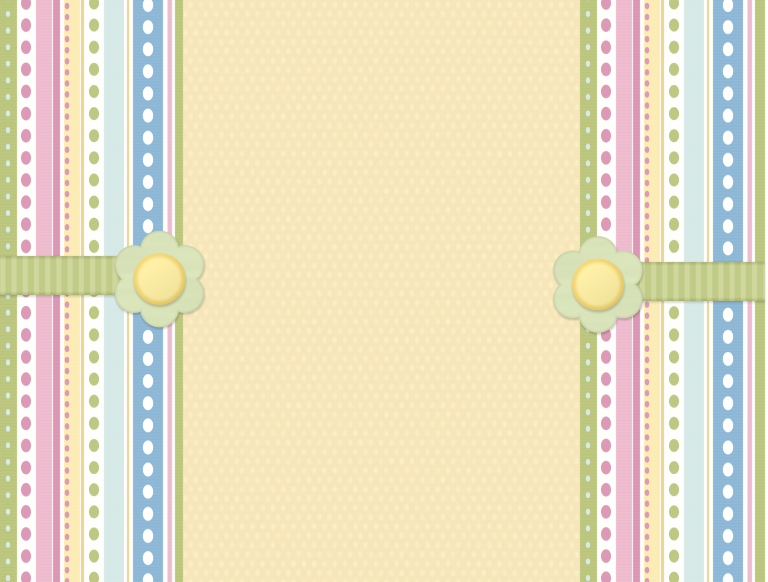
Give the GLSL for this background, as a Shadertoy shader.

```glsl
// Cream dotted paper between two striped panels, each tied by a ribbon with a button flower.

const vec2 DESIGN = vec2(768.0, 584.0); // layout units, y runs downward
const float DOT_STEP = 22.2;            // vertical distance between large dots
const vec3 WHITE = vec3(0.995, 0.995, 0.99);
const vec3 CREAM = vec3(0.967, 0.902, 0.727);
const vec3 GREEN = vec3(0.745, 0.785, 0.510);
const vec3 PINK = vec3(0.935, 0.745, 0.815);
const vec3 ROSE = vec3(0.865, 0.605, 0.715);
const vec3 YELLOW = vec3(0.990, 0.930, 0.720);
const vec3 GOLD = vec3(0.925, 0.840, 0.580);
const vec3 AQUA = vec3(0.845, 0.918, 0.910);
const vec3 BLUE = vec3(0.570, 0.730, 0.845);
const vec3 PETAL = vec3(0.850, 0.890, 0.725);

vec2 hash2(vec2 p) {
    p = vec2(dot(p, vec2(127.1, 311.7)), dot(p, vec2(269.5, 183.3)));
    return fract(sin(p) * 43758.5) * 2.0 - 1.0;
}

float gradientNoise(vec2 p) {
    vec2 i = floor(p), f = fract(p);
    vec2 w = f * f * (3.0 - 2.0 * f), e = vec2(1.0, 0.0);
    float low = mix(dot(hash2(i), f), dot(hash2(i + e), f - e), w.x);
    float high = mix(dot(hash2(i + e.yx), f - e.yx), dot(hash2(i + 1.0), f - 1.0), w.x);
    return mix(low, high, w.y);
}

// Coverage of a signed distance with an edge of the given width
float fill(float d, float soft) {
    return 1.0 - smoothstep(-0.5 * soft, 0.5 * soft, d);
}

float band(float x, float a, float b, float aa) {
    return clamp((x - a) / aa + 0.5, 0.0, 1.0) * clamp((b - x) / aa + 0.5, 0.0, 1.0);
}

float ellipse(vec2 p, vec2 radius) {
    return (length(p / radius) - 1.0) * min(radius.x, radius.y);
}

// Column of ellipses, one of them centred on start
float dotColumn(vec2 p, vec2 start, vec2 radius, float stepY, float aa) {
    p -= start;
    p.y = mod(p.y + 0.5 * stepY, stepY) - 0.5 * stepY;
    return fill(ellipse(p, radius), aa);
}

vec3 paper(vec2 p, float aa) {
    vec2 cell = vec2(10.3, 9.35);
    float row = floor(p.y / cell.y);
    vec2 q = vec2(p.x + 0.5 * cell.x * mod(row, 2.0), p.y);
    vec2 local = (fract(q / cell) - 0.5) * cell;
    float strength = 0.75 + 0.5 * gradientNoise(q / cell * 0.7);
    float spot = fill(ellipse(local, vec2(2.2, 3.1)), aa + 1.0);
    vec3 c = CREAM + 0.008 * gradientNoise(p / 5.0);
    return c + spot * strength * vec3(0.022, 0.038, 0.052);
}

vec3 stripes(vec2 p, float aa) {
    vec3 c = WHITE;
    c = mix(c, GREEN, band(p.x, -9.0, 17.0, aa));
    c = mix(c, PINK, band(p.x, 36.0, 52.0, aa));
    c = mix(c, ROSE, band(p.x, 53.0, 60.0, aa));
    c = mix(c, YELLOW, band(p.x, 64.0, 80.0, aa));
    c = mix(c, GOLD, band(p.x, 81.0, 84.0, aa));
    c = mix(c, AQUA, band(p.x, 104.0, 124.0, aa));
    c = mix(c, GOLD, band(p.x, 127.0, 129.0, aa));
    c = mix(c, BLUE, band(p.x, 133.0, 163.0, aa));
    c = mix(c, PINK, band(p.x, 167.5, 172.0, aa));
    c = mix(c, GREEN, band(p.x, 175.0, 185.0, aa));
    // Fine horizontal weave on the coloured stripes
    c -= 0.06 * (1.0 - c) * (0.5 + 0.5 * sin(p.y * 2.0));
    c = mix(c, AQUA, dotColumn(p, vec2(8.0, 14.0), vec2(2.2, 3.0), 0.75 * DOT_STEP, aa));
    c = mix(c, ROSE, dotColumn(p, vec2(26.0, 3.0), vec2(5.0, 6.8), DOT_STEP, aa));
    c = mix(c, ROSE, dotColumn(p, vec2(67.0, 6.0), vec2(2.3, 3.2), 0.5 * DOT_STEP, aa));
    c = mix(c, GREEN, dotColumn(p, vec2(94.0, 3.0), vec2(5.0, 6.5), DOT_STEP, aa));
    return mix(c, WHITE, dotColumn(p, vec2(148.0, 5.0), vec2(5.2, 7.0), DOT_STEP, aa));
}

// Ribbed ribbon between two x limits, with a soft shadow
vec3 ribbon(vec3 c, vec2 p, vec2 span, float midY, float aa) {
    float y = p.y - midY, across = band(p.x, span.x, span.y, aa);
    c *= 1.0 - 0.18 * across * fill(abs(y - 1.0) - 20.0, 5.0);
    float rib = smoothstep(-0.3, 0.6, sin(p.x * 0.56));
    vec3 cloth = mix(vec3(0.755, 0.795, 0.535), vec3(0.815, 0.845, 0.615), rib);
    cloth -= 0.10 * smoothstep(15.0, 20.0, abs(y));
    return mix(c, cloth, across * fill(abs(y) - 19.5, aa));
}

// Six round petals folded into one sector
float flowerShape(vec2 p) {
    float sector = radians(60.0);
    float a = mod(atan(p.x, p.y) + 0.5 * sector, sector) - 0.5 * sector;
    vec2 q = length(p) * vec2(cos(a), sin(a));
    return min(length(q - vec2(29.0, 0.0)) - 19.5, length(p) - 32.0);
}

vec3 buttonFlower(vec3 c, vec2 p, float aa) {
    float d = flowerShape(p);
    c *= 1.0 - 0.22 * fill(flowerShape(p - vec2(0.5, 1.5)), 5.0);
    float sheen = gradientNoise(vec2(p.x * 0.01, p.y * 0.13));
    vec3 leaf = PETAL + 0.035 * sheen - 0.06 * smoothstep(-3.0, 0.0, d);
    c = mix(c, leaf, fill(d, aa));
    // Domed button with a darker rim and a raised centre
    float r = length(p);
    c *= 1.0 - 0.20 * fill(length(p - vec2(0.5, 2.0)) - 26.0, 5.0);
    vec3 dome = mix(vec3(0.975, 0.920, 0.635), vec3(0.925, 0.815, 0.435), smoothstep(19.0, 25.0, r));
    dome += 0.035 * dot(p, vec2(-0.6, -0.8)) / 26.0;
    return mix(c, dome, fill(r - 26.0, aa));
}

void mainImage(out vec4 fragColor, in vec2 fragCoord) {
    vec2 uv = fragCoord / iResolution.xy;
    vec2 p = vec2(uv.x, 1.0 - uv.y) * DESIGN;
    float aa = 1.2 * DESIGN.x / iResolution.x;

    // Paper and the two striped panels
    vec3 c = paper(p, aa);
    c = mix(c, stripes(p, aa), band(p.x, -9.0, 183.0, aa));
    c = mix(c, stripes(p - vec2(580.0, 0.0), aa), band(p.x, 580.0, 800.0, aa));

    // Ribbons and flowers
    c = ribbon(c, p, vec2(-9.0, 150.0), 276.5, aa);
    c = ribbon(c, p, vec2(610.0, 765.0), 282.5, aa);
    c = buttonFlower(c, p - vec2(159.5, 280.0), aa);
    c = buttonFlower(c, p - vec2(598.0, 285.5), aa);
    fragColor = vec4(clamp(c, 0.0, 1.0), 1.0);
}
```
